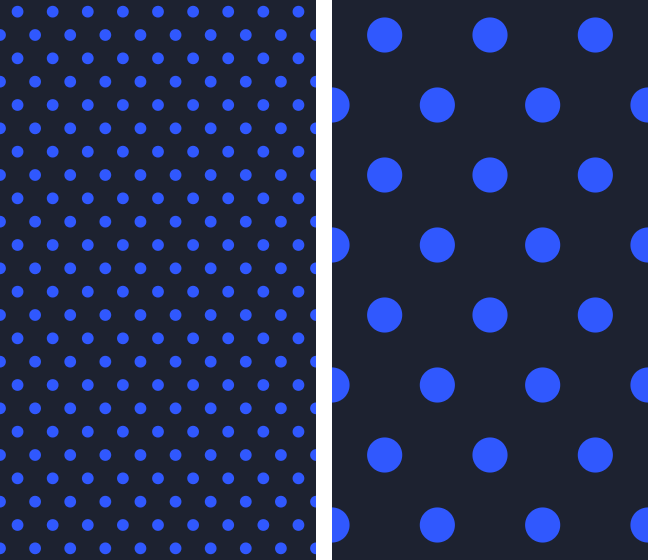
Left, the full canvas; right, a detail of the centre.
Write a Shadertoy shader that draws this pattern.

```glsl
// Staggered rows of round blue dots on a dark navy ground, tiling on all sides.
#define COLUMNS 9.0
#define ROWS 24.0              // even, so the stagger wraps vertically
#define DOT_RADIUS (1.0 / 6.0) // in column widths
#define GROUND_COLOR vec3(0.112, 0.132, 0.188)
#define DOT_COLOR vec3(0.188, 0.345, 0.996)

// Signed distance to the nearest dot, in column widths.
float dotDistance(vec2 uv, float aspect) {
    vec2 grid = uv * vec2(COLUMNS, ROWS);
    // Shift every other row by half a column; the bottom row starts on the edge.
    grid.x += 0.5 * mod(floor(grid.y) + 1.0, 2.0);
    vec2 cell = fract(grid) - 0.5;
    // Undo the cell stretch so the dots stay round.
    cell.y *= aspect * COLUMNS / ROWS;
    return length(cell) - DOT_RADIUS;
}

void mainImage(out vec4 fragColor, in vec2 fragCoord) {
    vec2 uv = fragCoord / iResolution.xy;
    float distanceToDot = dotDistance(uv, iResolution.y / iResolution.x);

    // One-pixel antialiased edge.
    float pixel = COLUMNS / iResolution.x;
    float coverage = clamp(0.5 - distanceToDot / pixel, 0.0, 1.0);
    fragColor = vec4(mix(GROUND_COLOR, DOT_COLOR, coverage), 1.0);
}
```
